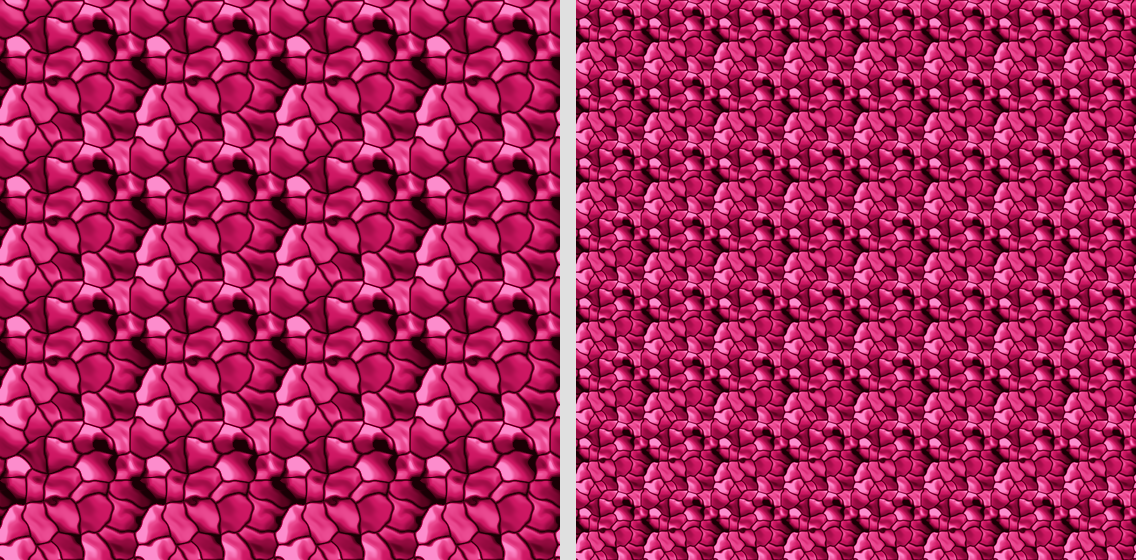
Left: one tile. Right: repeated 2 by 2.
A Shadertoy shader for this pattern:

```glsl
// Tiling crumpled pink foil: warped, dark-edged shards with slanted folds
#define REPEATS 4.0       // tiles across and down
#define CELLS 5.0         // shards per tile side
#define JITTER 0.88       // irregularity of shard centres
#define WARP 0.075        // waviness of shard edges, in tiles
#define LINE_WIDTH 0.085  // half width of creases, in shards
#define LINE_SHADE 0.12   // tone left in the creases
#define CELL_CONTRAST 0.42
#define TILT 0.50         // slope of shading within a shard
#define FOLD_DEPTH 0.95
#define PIT_DEPTH 0.60
#define BRIGHTNESS 0.61

// Integer hash giving two values in 0..1
vec2 hash2(vec2 cell, uint seed) {
    uvec2 v = uvec2(cell) * 1664525u + 1013904223u + seed * 747796405u;
    v.x += v.y * 1664525u;
    v.y += v.x * 1664525u;
    v ^= v >> 16u;
    v.x += v.y * 1664525u;
    v.y += v.x * 1664525u;
    v ^= v >> 16u;
    return vec2(v & 65535u) / 65535.0;
}

vec2 wrapCell(vec2 cell, float period) {
    return floor(mod(cell + 0.5, period));
}

// Two-channel value noise that wraps after a whole number of cells
vec2 wrapNoise(vec2 p, float period, uint seed) {
    vec2 i = floor(p), f = p - i;
    f = f * f * f * (f * (f * 6.0 - 15.0) + 10.0);
    vec2 a = hash2(wrapCell(i, period), seed);
    vec2 b = hash2(wrapCell(i + vec2(1, 0), period), seed);
    vec2 c = hash2(wrapCell(i + vec2(0, 1), period), seed);
    vec2 d = hash2(wrapCell(i + vec2(1, 1), period), seed);
    return mix(mix(a, b, f.x), mix(c, d, f.x), f.y);
}

// Vector from p to the centre of a shard
vec2 toCentre(vec2 cell, vec2 p) {
    vec2 jitter = hash2(wrapCell(cell, CELLS), 1u) - 0.5;
    return cell + 0.5 + JITTER * jitter - p;
}

// Finds the nearest shard, the vector to its centre and the edge distance
float shardEdge(vec2 p, out vec2 id, out vec2 centre) {
    vec2 base = floor(p);
    float nearest = 1e3;
    for (int y = -1; y <= 1; y++)
    for (int x = -1; x <= 1; x++) {
        vec2 cell = base + vec2(x, y);
        vec2 r = toCentre(cell, p);
        if (dot(r, r) < nearest) {
            nearest = dot(r, r);
            id = cell;
            centre = r;
        }
    }
    float edge = 1e3;
    for (int y = -2; y <= 2; y++)
    for (int x = -2; x <= 2; x++) {
        if (x == 0 && y == 0) continue;
        vec2 r = toCentre(id + vec2(x, y), p);
        edge = min(edge, dot(0.5 * (r + centre), normalize(r - centre)));
    }
    id = wrapCell(id, CELLS);
    return edge;
}

// Noise stretched along a falling diagonal; the integer shear keeps it wrapping
float folds(vec2 p) {
    vec2 q = vec2(p.x, p.x + 2.0 * p.y);
    float broad = wrapNoise(q * 4.0, 4.0, 5u).x;
    float fine = wrapNoise(q * 9.0, 9.0, 6u).x;
    return 0.66 * broad + 0.34 * fine - 0.5;
}

// Near black through magenta to pale pink
vec3 foilColour(float t) {
    vec3 c = mix(vec3(0.10, 0.00, 0.02), vec3(0.35, 0.01, 0.12), smoothstep(0.02, 0.15, t));
    c = mix(c, vec3(0.58, 0.04, 0.25), smoothstep(0.15, 0.34, t));
    c = mix(c, vec3(0.81, 0.09, 0.39), smoothstep(0.34, 0.56, t));
    c = mix(c, vec3(0.92, 0.29, 0.57), smoothstep(0.56, 0.77, t));
    return mix(c, vec3(0.99, 0.55, 0.80), smoothstep(0.77, 0.93, t));
}

void mainImage(out vec4 fragColor, in vec2 fragCoord) {
    vec2 p = fragCoord / iResolution.xy * REPEATS;

    // Bend the shard outlines
    vec2 bend = wrapNoise(p * 6.0, 6.0, 2u) - 0.5;
    bend += 0.5 * (wrapNoise(p * 13.0, 13.0, 3u) - 0.5);
    vec2 id, centre;
    float edge = shardEdge((p + WARP * bend) * CELLS, id, centre);

    // Tone, slope and folds differ from shard to shard
    vec2 tone = hash2(id, 7u);
    vec2 slope = vec2(-0.4, 0.6) + 1.4 * (hash2(id, 8u) - 0.5);
    float shade = BRIGHTNESS + CELL_CONTRAST * (tone.x - 0.5);
    shade -= TILT * dot(centre, slope);
    shade += FOLD_DEPTH * folds(p + 0.08 * bend + hash2(id, 9u));

    // Deep shadow pockets, then creases
    float pit = wrapNoise(p * 7.0, 7.0, 4u).y;
    shade -= PIT_DEPTH * smoothstep(0.70, 0.92, pit);
    float crease = smoothstep(0.005, LINE_WIDTH, edge);
    shade = clamp(shade, 0.0, 1.0) * mix(LINE_SHADE, 1.0, crease);

    fragColor = vec4(foilColour(shade), 1.0);
}
```
